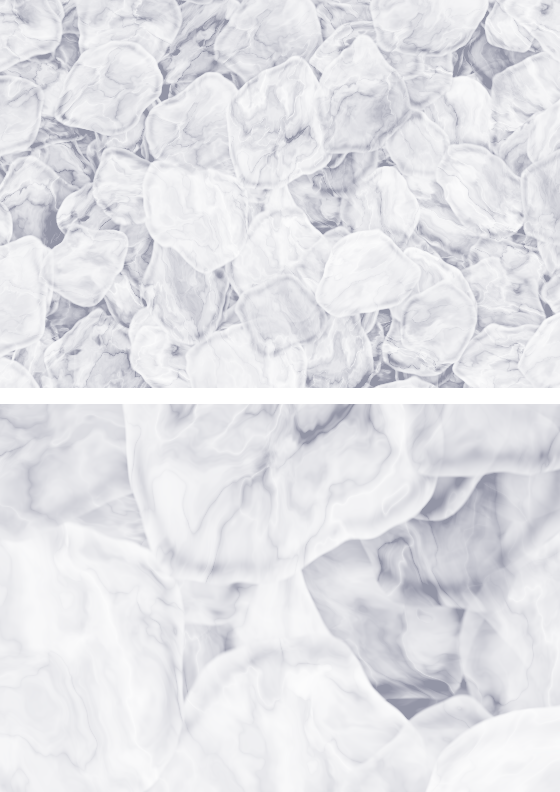
Top: the whole. Bottom: its middle third, enlarged.
This texture is drawn by a Shadertoy shader. Its source:

```glsl
// A heap of clear crushed ice: layers of rounded convex lumps are stacked back
// to front, each with warped noise wrinkles, a bright rim and a contact shadow.
// Light is summed as a signed value, then turned into pale blue-grey at the end.

const float TAU = 6.2832;
const int LAYERS = 5;
const int FACETS = 7;

float hash(vec2 p) {
    return fract(sin(dot(p, vec2(127.1, 311.7))) * 43758.5);
}

float noise(vec2 p) {
    vec2 cell = floor(p), f = fract(p);
    f = f * f * (3.0 - 2.0 * f);
    float low = mix(hash(cell), hash(cell + vec2(1, 0)), f.x);
    float high = mix(hash(cell + vec2(0, 1)), hash(cell + vec2(1, 1)), f.x);
    return mix(low, high, f.y);
}

mat2 rotation(float angle) {
    float c = cos(angle), s = sin(angle);
    return mat2(c, s, -s, c);
}

float fbm(vec2 p) {
    float sum = 0.0, weight = 0.5;
    mat2 turn = 2.03 * rotation(0.6);
    for (int i = 0; i < 5; i++) {
        sum += weight * noise(p);
        p = turn * p + 7.3;
        weight *= 0.5;
    }
    return sum;
}

// Thin curved lines where the noise crosses its middle value
float ridge(vec2 p, float sharpness) {
    return pow(1.0 - abs(2.0 * noise(p) - 1.0), sharpness);
}

// Rounded convex polygon: smooth maximum of jittered half planes
float lumpDistance(vec2 p, float radius, float seed) {
    const float CRISPNESS = 13.0;
    float sum = 0.0;
    for (int i = 0; i < FACETS; i++) {
        float k = float(i);
        float angle = TAU * (k + 0.7 * hash(vec2(k, seed))) / float(FACETS);
        float reach = mix(0.75, 1.1, hash(vec2(seed, k + 9.0)));
        float side = dot(p / radius, vec2(cos(angle), sin(angle))) - reach;
        sum += exp(CRISPNESS * side);
    }
    return radius * log(sum) / CRISPNESS;
}

// Refracted wrinkles, milky clouds, glints and cracks inside the ice
float iceLight(vec2 p, float seed) {
    vec2 q = p * vec2(10.0, 17.0) + seed * 50.0;
    q += 4.0 * vec2(fbm(q * 0.7) - 0.48, fbm(q * 0.7 + 9.0) - 0.48);
    float relief = fbm(q) - fbm(q + vec2(0.3, -0.25));
    float cloud = fbm(q * 0.45 + 20.0) - 0.48;
    float roughness = mix(0.4, 1.5, noise(q * 0.4 + 5.0));
    float glint = ridge(q * 0.9 + 3.0, 9.0);
    float crack = ridge(q * 1.1 + 31.0, 9.0);
    return 4.0 * cloud + roughness * (5.0 * relief + 1.2 * glint - 1.1 * crack);
}

// Bright outer lip with a broken grey line just inside it
float rimLight(float depth, float breakup) {
    float lip = exp(-pow(depth / 0.006, 2.0));
    float line = exp(-pow((depth - 0.013) / 0.006, 2.0));
    float band = exp(-pow((depth - 0.028) / 0.012, 2.0));
    return 0.9 * lip - 1.5 * line * breakup + 0.5 * band;
}

// Lays one jittered grid of lumps over the light gathered so far
float addLayer(float light, vec2 uv, vec2 wobble, float layer, float pixel) {
    float size = mix(0.19, 0.235, hash(vec2(layer, 4.0)));
    float front = layer / float(LAYERS - 1);
    float presence = layer < 0.5 ? 1.0 : 0.55;
    vec2 grid = uv / size + layer * 17.37;
    vec2 home = floor(grid);
    for (int y = -1; y <= 1; y++)
    for (int x = -1; x <= 1; x++) {
        vec2 cell = home + vec2(x, y);
        float seed = hash(cell + layer * 3.1);
        if (hash(cell + 51.7) > presence) continue;

        vec2 jitter = 0.6 * vec2(hash(cell + 12.3), hash(cell + 27.9)) - 0.3;
        vec2 p = (grid - cell - 0.5 - jitter) * size;
        float upright = p.y;
        p = rotation(TAU * seed) * p + wobble;
        float radius = size * mix(0.4, 0.66, hash(cell + 63.1));
        float stretch = mix(1.0, 1.3, hash(cell + 8.8));
        float d = lumpDistance(p * vec2(1.0 / stretch, 1.0), radius, seed);

        light -= 0.75 * exp(-max(d, 0.0) / 0.014);
        if (d > pixel + 0.002) continue;
        float body = iceLight(p, seed) + rimLight(-d, noise(p * 22.0 + seed * 90.0));
        body += mix(-0.55, 0.25, front) + 1.1 * (seed - 0.5);
        body += 0.4 * upright / radius;
        float opacity = mix(0.78, 1.0, hash(cell + 40.4));
        light = mix(light, body, opacity * smoothstep(pixel, -pixel, d));
    }
    return light;
}

void mainImage(out vec4 fragColor, in vec2 fragCoord) {
    vec2 uv = fragCoord / iResolution.y;
    float pixel = 0.001 + 0.8 / iResolution.y;
    vec2 wobble = 0.03 * vec2(noise(uv * 13.0), noise(uv * 13.0 + 40.0)) - 0.015;
    wobble += 0.007 * vec2(noise(uv * 45.0), noise(uv * 45.0 + 70.0)) - 0.0035;

    float light = iceLight(uv, 0.37) - 0.9;
    for (int i = 0; i < LAYERS; i++)
        light = addLayer(light, uv, wobble, float(i), pixel);

    // Shade falls off exponentially, so whites stay soft and gaps turn grey
    const vec3 SHADE_TINT = vec3(1.0, 0.985, 0.83);
    float shade = min(0.094 * exp(-0.56 * light), 0.42);
    fragColor = vec4(1.0 - shade * SHADE_TINT, 1.0);
}
```
